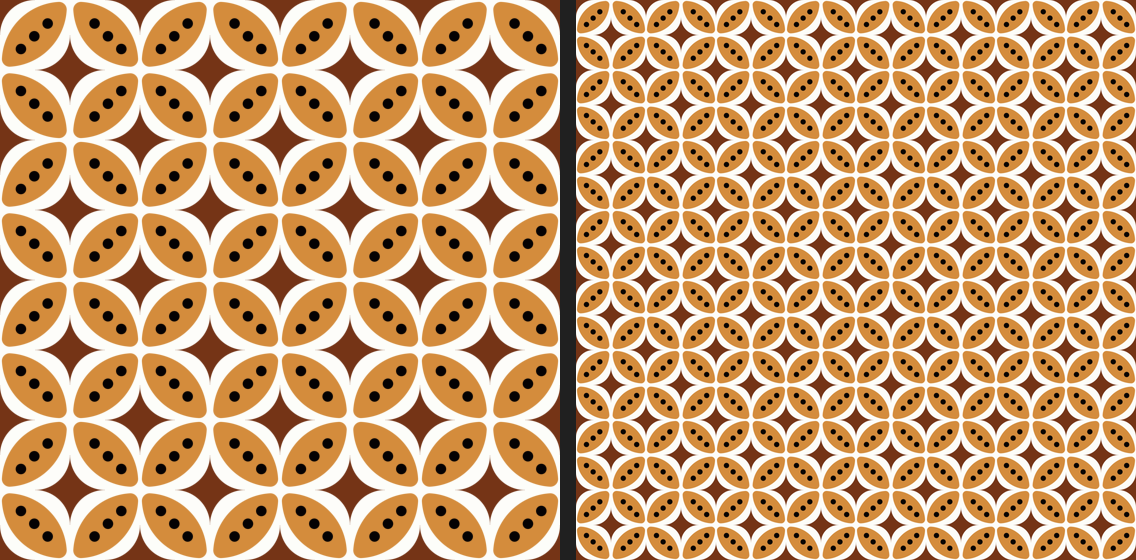
Left, the tile; right, the same tile 2 across and 2 down.
Write a three.js fragment shader that draws this pattern.

```glsl
varying vec2 vUv;

const float CELLS = 8.0;    // even, so the alternating cells wrap
const float SOFTNESS = 0.011; // half width of an edge, in cells

const vec3 CREAM = vec3(0.992, 0.992, 0.975);
const vec3 BROWN = vec3(0.46, 0.205, 0.088);
const vec3 OCHRE = vec3(0.83, 0.55, 0.235);
const vec3 INK = vec3(0.02, 0.008, 0.012);

float coverage(float dist) {
  return 1.0 - smoothstep(-SOFTNESS, SOFTNESS, dist);
}

// Lens lying along the y axis, its tips rounded by the given radius
float roundedLens(vec2 p, float halfLength, float halfWidth, float rounding) {
  float l = halfLength - rounding;
  float w = halfWidth - rounding;
  float arcRadius = (l * l + w * w) / (2.0 * w);
  float arcOffset = arcRadius - w;
  p = abs(p);
  bool nearTip = (p.y - l) * arcOffset > p.x * l;
  float dist = nearTip ? length(p - vec2(0.0, l))
                       : length(p + vec2(arcOffset, 0.0)) - arcRadius;
  return dist - rounding;
}

// Row of three dots centred on the origin
float dotRow(vec2 p, vec2 spacing, float radius) {
  float dist = 1.0;
  for (int i = -1; i <= 1; i++) {
    dist = min(dist, length(p - float(i) * spacing) - radius);
  }
  return dist;
}

// Turns the rising diagonal onto the y axis
vec2 alongDiagonal(vec2 p) {
  return vec2(p.x - p.y, p.x + p.y) * sqrt(0.5);
}

void main() {
  vec2 grid = vUv * CELLS;
  vec2 local = fract(grid) - 0.5;

  // Odd and even columns and rows mirror the motif
  vec2 side = mod(floor(grid), 2.0) * 2.0 - 1.0;
  vec2 mirror = vec2(-side.x * side.y, 1.0);

  // Concave stars fill the two corners beside each petal
  vec2 leaning = local * mirror;
  float star = coverage(0.5 - length(local)) * step(leaning.x * leaning.y, 0.0);
  vec3 color = mix(CREAM, BROWN, star);

  // Petal, nudged slightly off the cell centre
  vec2 petalPos = (local - 0.01 * side) * mirror;
  float petal = roundedLens(alongDiagonal(petalPos), 0.609, 0.3, 0.11);
  color = mix(color, OCHRE, coverage(petal));

  // Dots, with their own nudge
  vec2 dotShift = vec2(0.016 + 0.026 * side.x, -0.018 * side.y);
  float dots = dotRow((local - dotShift) * mirror, vec2(0.191, 0.182), 0.075);
  color = mix(color, INK, coverage(dots));

  gl_FragColor = vec4(color, 1.0);
}
```
